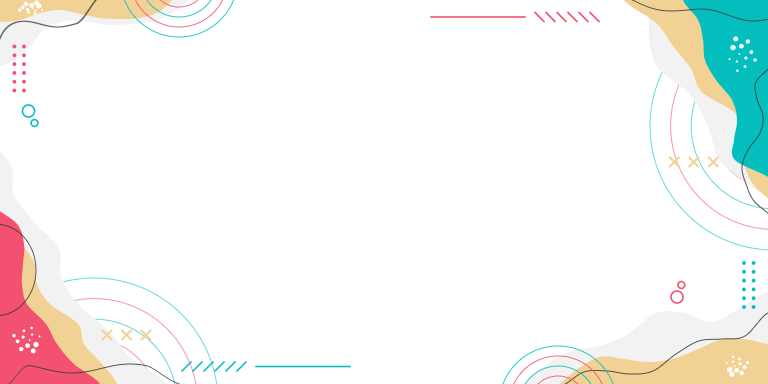
This background is drawn by a Shadertoy shader. Its source:

```glsl
// Flat white banner with layered wavy blobs in the four corners, plus rings, dots and dashes.
// Each blob edge is a cubic depth profile measured from a canvas side; small ornaments
// are distance functions repeated by rounding to a cell, all anchored to their corner.
#define CANVAS_HEIGHT 384.0
#define GOLD vec3(0.95, 0.82, 0.58)
#define TEAL vec3(0.02, 0.75, 0.75)
#define ROSE vec3(0.95, 0.32, 0.44)
#define MIST vec3(0.949)
#define INK vec3(0.22)
#define HAIRLINE 0.5
#define STROKE 0.8
#define RING_OPACITY 0.6
#define KNOTS 10

float pixelSize;

void paint(inout vec3 col, vec3 tint, float d, float opacity) {
    col = mix(col, tint, opacity * clamp(0.5 - d / pixelSize, 0.0, 1.0));
}

// Signed distance to a smooth edge: q.x runs along the side, q.y is depth from it
float edge(vec2 q, float spacing, float k[KNOTS]) {
    float t = clamp(q.x / spacing, 0.0, float(KNOTS - 1));
    int i = min(int(t), KNOTS - 2);
    float f = t - float(i), b = k[i], c = k[i + 1];
    float m0 = 0.5 * (c - k[max(i - 1, 0)]);
    float m1 = 0.5 * (k[min(i + 2, KNOTS - 1)] - b);
    float quad = 3.0 * (c - b) - 2.0 * m0 - m1;
    float cube = 2.0 * (b - c) + m0 + m1;
    float depth = b + f * (m0 + f * (quad + f * cube));
    float slope = (m0 + f * (2.0 * quad + 3.0 * f * cube)) / spacing;
    return (q.y - depth) / sqrt(1.0 + slope * slope);
}

float segment(vec2 p, vec2 a, vec2 b) {
    vec2 along = b - a;
    return length(p - a - along * clamp(dot(p - a, along) / dot(along, along), 0.0, 1.0));
}

float circle(vec2 p, float radius) { return abs(length(p) - radius); }

// Four concentric rings in alternating colours
void rings(inout vec3 col, vec2 p, float radius, float gap, float opacity) {
    for (int i = 0; i < 4; i++) {
        float d = circle(p, radius - gap * float(i)) - HAIRLINE;
        paint(col, i % 2 == 0 ? TEAL : ROSE, d, opacity);
    }
}

// Two columns of six dots
void dotGrid(inout vec3 col, vec2 p, vec3 tint) {
    vec2 pitch = vec2(9.6, 8.8);
    vec2 cell = clamp(round(p / pitch), vec2(0.0), vec2(1.0, 5.0));
    paint(col, tint, length(p - cell * pitch) - 1.9, 1.0);
}

// Three diagonal crosses in a row
void crosses(inout vec3 col, vec2 p) {
    p.x -= 19.5 * clamp(round(p.x / 19.5), 0.0, 2.0);
    p = abs(p);
    paint(col, GOLD, segment(p, vec2(0.0), vec2(4.5)) - 1.0, 1.0);
}

// Six slashes followed by a long rule
void dashes(inout vec3 col, vec2 p, float slant, vec3 tint) {
    float rule = segment(p, vec2(69.5, 0.0), vec2(163.5, 0.0));
    p.x = slant * (p.x - 11.0 * clamp(round(p.x / 11.0), 0.0, 5.0));
    float slash = segment(p, vec2(-4.5), vec2(4.5));
    paint(col, tint, min(rule, slash) - STROKE, 1.0);
}

// White specks on a golden-angle spiral
void specks(inout vec3 col, vec2 p, vec2 spread) {
    for (int i = 0; i < 12; i++) {
        float n = float(i), a = 2.4 * n;
        vec2 c = spread * sqrt((n + 0.3) / 12.0) * vec2(cos(a), sin(a));
        paint(col, vec3(1.0), length(p - c) - mix(0.8, 2.8, fract(n * 0.382)), 1.0);
    }
}

void mainImage(out vec4 fragColor, in vec2 fragCoord) {
    pixelSize = CANVAS_HEIGHT / iResolution.y;
    vec2 size = iResolution.xy * pixelSize;
    // Coordinates growing inward from each corner
    vec2 bl = fragCoord * pixelSize;
    vec2 tr = size - bl;
    vec2 tl = vec2(bl.x, tr.y);
    vec2 br = vec2(tr.x, bl.y);
    vec3 col = vec3(1.0);

    // Large pale rings behind the blobs
    rings(col, tr - vec2(-6.0, 126.0), 124.0, 20.6, RING_OPACITY);
    rings(col, bl - vec2(94.0, -18.0), 124.0, 20.6, RING_OPACITY);

    // Blobs: grey, then gold, then the bright layer
    paint(col, MIST, edge(tl, 22.0, float[](66., 55., 30., 21., 22., 25., 24., 21., 10., -5.)), 1.0);
    paint(col, GOLD, edge(tl, 20.0, float[](22., 20., 13., 10., 14., 18., 19., 18., 11., -6.)), 1.0);
    paint(col, MIST, edge(br, 28.0, float[](92., 76., 62., 71., 71., 50., 38., 33., 18., -6.)), 1.0);
    paint(col, GOLD, edge(br, 24.0, float[](40., 45., 44., 34., 25., 22., 25., 27., 14., -5.)), 1.0);
    paint(col, MIST, edge(bl.yx, 27.0, float[](167., 130., 108., 77., 61., 59., 34., 14., 12., -5.)), 1.0);
    paint(col, GOLD, edge(bl.yx, 20.0, float[](117., 102., 84., 78., 50., 37., 35., 22., 10., -10.)), 1.0);
    paint(col, ROSE, edge(bl.yx, 20.0, float[](100., 74., 57., 46., 27., 22., 23., 24., 17., -8.)), 1.0);
    paint(col, MIST, edge(tr.yx, 23.0, float[](119., 119., 118., 109., 81., 65., 56., 48., 20., -10.)), 1.0);
    paint(col, GOLD, edge(tr.yx, 23.0, float[](144., 112., 95., 77., 66., 31., 30., 25., 15., -7.)), 1.0);
    paint(col, TEAL, edge(tr.yx, 20.0, float[](85., 70., 65., 63., 52., 36., 31., 34., 33., -4.)), 1.0);

    specks(col, tl - vec2(31.0, 8.0), vec2(14.0, 6.0));
    specks(col, tr - vec2(26.0, 54.0), vec2(16.0, 18.0));
    specks(col, bl - vec2(27.0, 44.0), vec2(16.0, 13.0));
    specks(col, br - vec2(31.0, 18.0), vec2(13.0, 10.0));

    // Fine ink contours
    float ink = abs(edge(br, 23.0, float[](71., 48., 45., 43., 30., 13., 10., 13., 12., -2.)));
    ink = min(ink, abs(edge(tr.yx - vec2(65.0, 0.0), 17.0, float[](-3., 12., 11., 5., 8., 20., 26., 22., 14., -4.))));
    ink = min(ink, circle((bl - vec2(-4.0, 114.0)) * vec2(1.1, 0.96), 44.0));
    float x = tl.x;
    float wave = 24.0 + 3.0 * sin(0.09 * (x - 40.0)) + 13.0 * exp(-x / 6.0) - 30.0 * smoothstep(76.0, 107.0, x);
    ink = min(ink, abs(tl.y - wave) / (1.0 + abs(dFdx(wave)) / pixelSize));
    wave = (17.5 - 4.5 * cos(0.054 * (x - 72.0))) * smoothstep(4.0, 30.0, x) * smoothstep(190.0, 145.0, x) - 2.0;
    ink = min(ink, abs(bl.y - wave));
    wave = 15.0 + 6.0 * cos(0.06 * (tr.x - 14.0)) - 19.0 * smoothstep(70.0, 145.0, tr.x);
    ink = min(ink, tr.x < 138.0 ? abs(tr.y - wave) : 9.0);
    paint(col, INK, ink - HAIRLINE, 0.85);

    // Small ornaments
    rings(col, tl - vec2(179.0, -21.7), 58.7, 10.0, 0.85);
    rings(col, br - vec2(210.0, -20.8), 58.8, 10.0, 0.85);
    dotGrid(col, tl - vec2(14.4, 46.5), ROSE);
    dotGrid(col, br - vec2(14.4, 77.0), TEAL);
    paint(col, TEAL, min(circle(tl - vec2(28.5, 111.0), 6.0), circle(tl - vec2(34.5, 123.0), 3.4)) - STROKE, 1.0);
    paint(col, ROSE, min(circle(br - vec2(91.0, 87.0), 6.0), circle(br - vec2(86.7, 99.0), 3.4)) - STROKE, 1.0);
    crosses(col, tr - vec2(54.7, 162.0));
    crosses(col, bl - vec2(107.0, 49.0));
    dashes(col, tr - vec2(173.5, 17.0), -1.0, ROSE);
    dashes(col, bl - vec2(186.5, 17.5), 1.0, TEAL);

    fragColor = vec4(col, 1.0);
}
```
